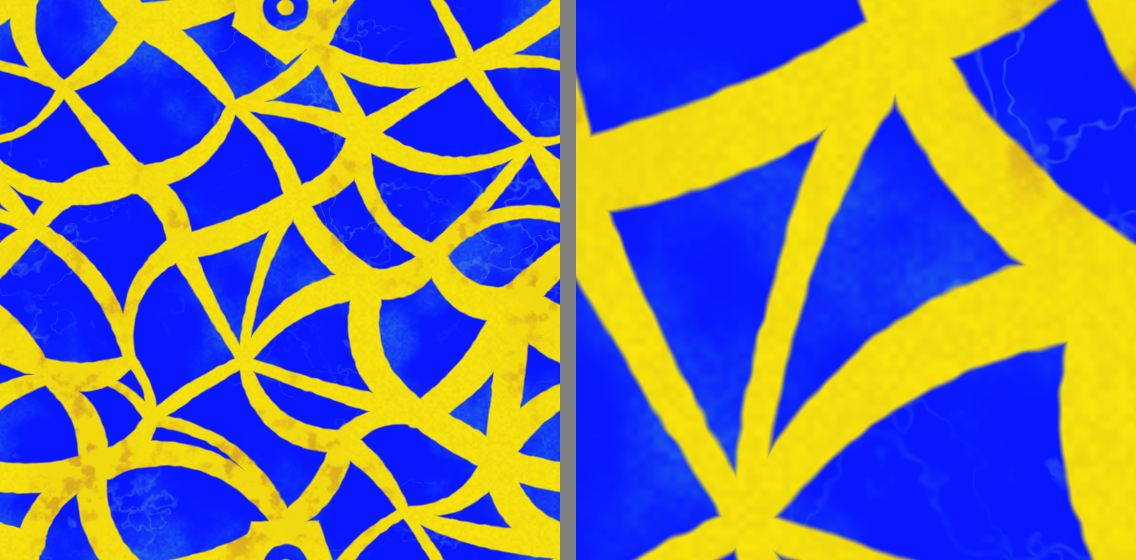
Left, the full canvas; right, a detail of the centre.
Reproduce this pattern procedurally as a WebGL 2 fragment shader.

```glsl
#version 300 es
precision highp float;
// Curved blue shards parted by tapering yellow bands, with a ringed dot; worn paint, tiles seamlessly.

#define LATTICE vec2(4.0, 3.0) // whole-number lattice step, turns the grid and still wraps
#define JITTER 0.62            // scatter of the band junctions
#define BOW 0.40               // curvature of the bands
#define THIN 0.045             // half width at the narrowest junction, in lattice cells
#define WIDE 0.155             // half width at the widest junction
#define SPLIT 0.52             // share of cells cut by a diagonal
#define SOFTNESS 0.0022        // edge blur
#define RING_CENTRE vec2(0.51, 0.987)
#define VEINS 0.55             // strength of the pale scratches in the blue
#define STAINS 0.75            // strength of the ochre stains in the yellow

uniform vec2 u_resolution;
out vec4 fragColor;

const vec3 DEEP_BLUE = vec3(0.03, 0.09, 1.0);
const vec3 MID_BLUE = vec3(0.10, 0.31, 0.95);
const vec3 PALE_BLUE = vec3(0.30, 0.54, 0.87);
const vec3 YELLOW = vec3(0.96, 0.88, 0.05);
const vec3 OCHRE = vec3(0.83, 0.62, 0.14);

float hash(vec2 p) {
    return fract(sin(dot(p, vec2(127.1, 311.7))) * 43758.5453);
}

// Value noise that repeats after a whole number of cells
float noise(vec2 uv, float period) {
    vec2 p = uv * period, cell = floor(p), f = fract(p);
    f = f * f * (3.0 - 2.0 * f);
    vec2 lo = floor(mod(cell + 0.5, period)), hi = floor(mod(cell + 1.5, period));
    return mix(mix(hash(lo), hash(vec2(hi.x, lo.y)), f.x),
               mix(hash(vec2(lo.x, hi.y)), hash(hi), f.x), f.y);
}

float fbm(vec2 uv, float period) {
    float sum = 0.0, gain = 0.5;
    for (int i = 0; i < 5; i++) {
        sum += gain * noise(uv + 0.137 * float(i), period);
        period *= 2.0;
        gain *= 0.5;
    }
    return sum / 0.96875;
}

// Name of a lattice point, the same for all its wrapped copies
vec2 wrapKey(vec2 id) {
    vec2 k = vec2(dot(id, vec2(LATTICE.x, -LATTICE.y)), dot(id, LATTICE.yx));
    return floor(mod(k + 0.5, dot(LATTICE, LATTICE)));
}

vec2 junction(vec2 id) {
    vec2 k = wrapKey(id);
    return id + JITTER * (vec2(hash(k + 3.1), hash(k + 41.7)) - 0.5);
}

float junctionWidth(vec2 id) {
    return mix(THIN, WIDE, hash(wrapKey(id) + 77.3));
}

// Signed distance to a bowed, tapering band between two junctions
float band(vec2 p, vec2 idA, vec2 idB) {
    vec2 a = junction(idA), ab = junction(idB) - a;
    float len = length(ab), seed = hash(wrapKey(idA) + 1.7 * wrapKey(idB));
    vec2 along = ab / len;
    float x = dot(p - a, along), t = clamp(x / len, 0.0, 1.0);
    float arch = 4.0 * t * (1.0 - t), bow = (seed - 0.5) * BOW;
    float side = dot(p - a, vec2(-along.y, along.x)) - bow * len * arch;
    float slope = 4.0 * bow * (1.0 - 2.0 * t);
    float halfWidth = mix(junctionWidth(idA), junctionWidth(idB), t);
    halfWidth += 0.05 * (fract(seed * 17.0) - 0.5) * arch;
    return length(vec2(x - t * len, side * inversesqrt(1.0 + slope * slope))) - halfWidth;
}

// Distance to the network of bands, in canvas units
float bandNetwork(vec2 uv) {
    vec2 p = vec2(dot(uv, LATTICE), dot(uv, vec2(-LATTICE.y, LATTICE.x)));
    vec2 base = floor(p);
    float d = 9.0;
    for (int j = -1; j <= 1; j++)
    for (int i = -1; i <= 1; i++) {
        vec2 id = base + vec2(i, j), right = vec2(1, 0), up = vec2(0, 1);
        d = min(d, min(band(p, id, id + right), band(p, id, id + up)));
        float cut = hash(wrapKey(id) + 19.9);
        if (cut < 0.5 * SPLIT) d = min(d, band(p, id, id + 1.0));
        else if (cut < SPLIT) d = min(d, band(p, id + right, id + up));
    }
    return d / length(LATTICE);
}

// Five-sided clearing holding a blue disc with a yellow dot
float addRing(float d, vec2 uv) {
    vec2 q = fract(uv - RING_CENTRE + 0.5) - 0.5;
    float r = length(q), sector = 6.2831853 / 5.0;
    float turn = mod(atan(q.y, q.x) + 0.3, sector) - 0.5 * sector;
    d = min(d, r * cos(turn) - 0.083);
    return min(max(d, 0.041 - r), r - 0.015);
}

vec3 bluePaint(vec2 uv, float grain) {
    float cloud = smoothstep(0.47, 0.78, fbm(uv + 0.31, 7.0));
    float patches = smoothstep(0.40, 0.68, fbm(uv + 0.73, 6.0));
    float lines = max(smoothstep(0.022, 0.0, abs(fbm(uv, 8.0) - 0.5)),
                      smoothstep(0.016, 0.0, abs(fbm(uv + 0.47, 11.0) - 0.46)));
    vec3 colour = mix(DEEP_BLUE, MID_BLUE, cloud * (0.6 + 0.6 * grain));
    return mix(colour, PALE_BLUE, VEINS * patches * lines * (0.4 + 0.6 * grain));
}

vec3 yellowPaint(vec2 uv, float grain) {
    float wear = smoothstep(0.38, 0.72, fbm(uv + 0.19, 6.0));
    float specks = smoothstep(0.50, 0.75, fbm(uv + 0.61, 48.0));
    vec3 colour = mix(YELLOW, OCHRE, STAINS * wear * (0.25 * grain + 0.9 * specks));
    return colour * (0.97 + 0.05 * grain);
}

void main() {
    vec2 uv = gl_FragCoord.xy / u_resolution;
    float grain = noise(uv, 220.0);
    float d = addRing(bandNetwork(uv), uv) + 0.0025 * (noise(uv, 90.0) - 0.5);
    float soft = max(SOFTNESS, 0.7 / u_resolution.y);
    float blue = smoothstep(-soft, soft, d);
    fragColor = vec4(mix(yellowPaint(uv, grain), bluePaint(uv, grain), blue), 1.0);
}
```
